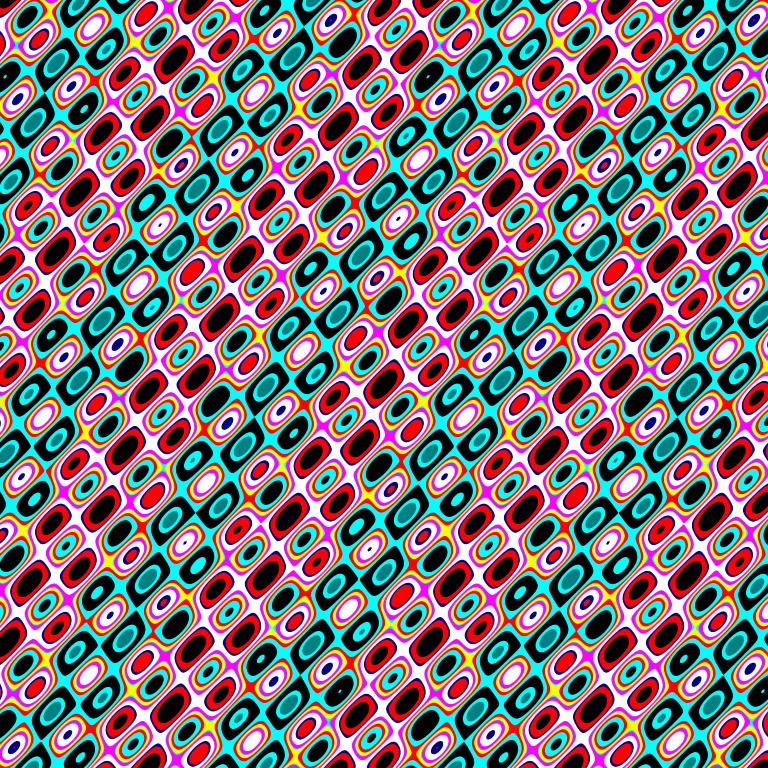
Reproduce this pattern procedurally as a WebGL 2 fragment shader.

```glsl
#version 300 es
precision highp float;
// Slanted checkerboard of ringed ovals: contour bands of three summed waves.

uniform vec2 u_resolution;
out vec4 fragColor;

const float PI = 3.14159265;

// Half waves per canvas, across and up
const vec2 SHORT_AXIS = vec2(19.97, -20.25);
const vec2 LONG_AXIS = vec2(12.71, 8.22);
// Full waves per canvas of the broad drift that recolours the ovals
const vec2 DRIFT_AXIS = vec2(3.63, -2.38);

const float OVAL_HEIGHT = 2.0;
const float DRIFT_HEIGHT = 0.95;
const float EDGE_SOFTNESS = 0.5; // in pixels

const vec3 TEAL = vec3(0.0, 0.5, 0.5);
const vec3 CYAN = vec3(0.0, 1.0, 1.0);
const vec3 BLACK = vec3(0.0);
const vec3 RED = vec3(1.0, 0.0, 0.0);
const vec3 YELLOW = vec3(1.0, 1.0, 0.0);
const vec3 MAGENTA = vec3(1.0, 0.0, 1.0);
const vec3 WHITE = vec3(1.0);
const vec3 NAVY = vec3(0.0, 0.0, 0.5);

// Bands from the deepest hollow to the highest peak
const int BANDS = 12;
const vec3 BAND_COLOR[BANDS] = vec3[](
    TEAL, CYAN, BLACK, CYAN, RED, YELLOW,
    CYAN, MAGENTA, WHITE, NAVY, RED, BLACK);
const float BAND_TOP[BANDS - 1] = float[](
    -2.42, -2.0, -0.95, -0.45, -0.15, 0.16,
    0.24, 0.57, 1.08, 1.30, 1.95);

// Alternating peaks and hollows, lifted and lowered by the drift
float waveHeight(vec2 p) {
    float ovals = cos(PI * dot(p, SHORT_AXIS)) * cos(PI * dot(p, LONG_AXIS));
    float drift = cos(2.0 * PI * dot(p, DRIFT_AXIS));
    return OVAL_HEIGHT * ovals + DRIFT_HEIGHT * drift;
}

// Paint each band over the one below, with a soft boundary
vec3 contourColor(float height, float softness) {
    vec3 color = BAND_COLOR[0];
    for (int k = 1; k < BANDS; k++) {
        float edge = BAND_TOP[k - 1];
        float cover = smoothstep(edge - softness, edge + softness, height);
        color = mix(color, BAND_COLOR[k], cover);
    }
    return color;
}

void main() {
    float side = min(u_resolution.x, u_resolution.y);
    vec2 p = (gl_FragCoord.xy - 0.5 * u_resolution) / side;

    float height = waveHeight(p);
    float softness = max(EDGE_SOFTNESS * fwidth(height), 1e-4);
    fragColor = vec4(contourColor(height, softness), 1.0);
}
```
